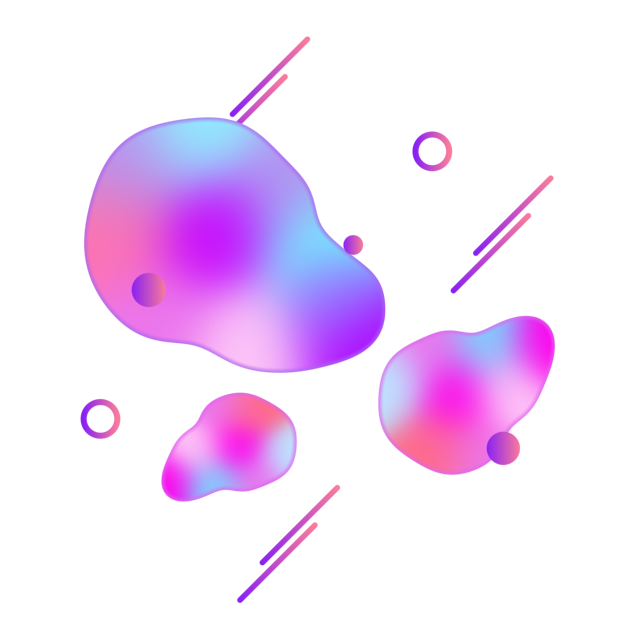
Reproduce this background procedurally as a three.js fragment shader.

```glsl
varying vec2 vUv;

const float EDGE = 0.0013;
const float LINE_HALF = 0.0043;
const float RING_RADIUS = 0.0263;
const float RING_HALF = 0.0047;
const float RIM_WIDTH = 0.009;
const float RIM_STRENGTH = 0.7;
const float BIG_SPREAD = 0.087;
const float DROP_SPREAD = 0.055;
const float MIN_WEIGHT = 1e-6;

const vec2 BIG_CENTER = vec2(0.3516, 0.6094);
const vec2 DROP_CENTER = vec2(0.729, 0.3776);
const vec2 SMALL_CENTER = vec2(0.358, 0.3047);
const vec2 SMALL_SCALE = vec2(-0.766, -0.685);
const vec2 LINE_SPAN = vec2(0.117, 0.117);
const vec2 LINE_SHIFT = vec2(-0.035, -0.0586);

const vec3 PAPER = vec3(1.0);
const vec3 INDIGO = vec3(0.54, 0.13, 0.95);
const vec3 SALMON = vec3(0.98, 0.48, 0.61);
const vec3 VIOLET = vec3(0.78, 0.0, 1.0);
const vec3 MAGENTA = vec3(1.0, 0.0, 0.93);
const vec3 CYAN = vec3(0.42, 1.0, 1.0);
const vec3 SKY = vec3(0.46, 0.84, 1.0);
const vec3 ICE = vec3(0.74, 0.90, 1.0);
const vec3 PINK = vec3(1.0, 0.45, 0.68);
const vec3 CORAL = vec3(1.0, 0.42, 0.52);
const vec3 BLUSH = vec3(1.0, 0.80, 0.97);
const vec3 ORCHID = vec3(0.92, 0.46, 0.93);
const vec3 LILAC = vec3(0.71, 0.57, 0.94);
const vec3 IRIS = vec3(0.60, 0.42, 1.0);
const vec3 BIG_RIM = vec3(0.67, 0.40, 0.93);
const vec3 DROP_RIM = vec3(0.87, 0.40, 0.93);

float coverage(float d) {
  return 1.0 - smoothstep(-EDGE, EDGE, d);
}

float bell(vec2 offset, float spread) {
  return exp(-dot(offset, offset) / (spread * spread));
}

// Approximate distance to a closed curve given by polar harmonics
float harmonicBlob(vec2 p, float mean, vec4 cosLow, vec4 cosHigh, vec4 sinLow, vec4 sinHigh) {
  vec4 low = vec4(1.0, 2.0, 3.0, 4.0);
  vec4 high = low + 4.0;
  float r = max(length(p), 0.03);
  float angle = atan(p.y, p.x);
  vec4 cl = cos(low * angle), sl = sin(low * angle);
  vec4 ch = cos(high * angle), sh = sin(high * angle);
  float radius = mean + dot(cosLow, cl) + dot(cosHigh, ch) + dot(sinLow, sl) + dot(sinHigh, sh);
  float slope = dot(low, sinLow * cl - cosLow * sl) + dot(high, sinHigh * ch - cosHigh * sh);
  return (r - radius) / sqrt(1.0 + slope * slope / (r * r));
}

float bigShape(vec2 p) {
  float d = harmonicBlob(p, 0.2023,
    vec4(-0.0051, 0.0121, -0.0049, -0.0063), vec4(-0.0023, -0.0046, -0.0040, 0.0),
    vec4(0.0004, -0.0346, -0.0204, -0.0062), vec4(-0.0055, -0.0029, -0.0013, 0.0));
  // Fuller shoulder and underside of the tail
  return d - 0.008 * bell(p - vec2(0.233, -0.050), 0.042) - 0.005 * bell(p - vec2(0.110, -0.190), 0.055);
}

float dropShape(vec2 p) {
  return harmonicBlob(p, 0.1223,
    vec4(-0.0076, 0.0076, -0.0048, -0.0050), vec4(-0.0026, 0.0001, 0.0022, 0.0),
    vec4(0.0088, 0.0198, 0.0138, 0.0029), vec4(-0.0030, -0.0032, -0.0013, 0.0));
}

// Weighted colour of one soft glow
vec4 glow(vec2 offset, float spread, vec3 color) {
  return vec4(color, 1.0) * (bell(offset, spread) + MIN_WEIGHT);
}

vec3 bigColor(vec2 p) {
  float s = BIG_SPREAD;
  vec4 sum = glow(p - vec2(-0.039, 0.188), s, vec3(0.56, 0.95, 1.0))
    + glow(p - vec2(-0.180, 0.026), s, PINK)
    + glow(p - vec2(-0.010, 0.024), s, VIOLET)
    + glow(p - vec2(0.146, -0.002), s, CYAN)
    + glow(p - vec2(0.046, -0.145), s, BLUSH)
    + glow(p - vec2(0.192, -0.135), s, vec3(0.68, 0.03, 1.0))
    + glow(p - vec2(0.165, -0.070), s * 0.7, IRIS)
    + glow(p - vec2(-0.156, 0.143), s, LILAC)
    + glow(p - vec2(0.104, 0.111), s, LILAC)
    + glow(p - vec2(-0.111, -0.117), s, ORCHID);
  return sum.rgb / sum.a;
}

vec3 dropColor(vec2 p) {
  float s = DROP_SPREAD;
  vec4 sum = glow(p - vec2(-0.016, 0.004), s, MAGENTA)
    + glow(p - vec2(-0.050, -0.080), s, CORAL)
    + glow(p - vec2(-0.119, 0.021), s, ICE)
    + glow(p - vec2(0.033, 0.090), s, SKY)
    + glow(p - vec2(0.124, 0.082), s, MAGENTA)
    + glow(p - vec2(0.068, 0.008), s, BLUSH)
    + glow(p - vec2(-0.059, 0.088), s, ORCHID)
    + glow(p - vec2(0.020, -0.090), s, ORCHID);
  return sum.rgb / sum.a;
}

vec3 paintBlob(vec3 base, vec3 fill, vec3 rim, float d) {
  fill = mix(fill, rim, RIM_STRENGTH * smoothstep(-RIM_WIDTH, 0.0, d));
  return mix(base, fill, coverage(d));
}

// Indigo to salmon fill
vec3 paintAccent(vec3 base, float d, float along) {
  return mix(base, mix(INDIGO, SALMON, clamp(along, 0.0, 1.0)), coverage(d));
}

vec3 paintLinePair(vec3 base, vec2 p) {
  for (int i = 0; i < 2; i++) {
    vec2 q = p - float(i) * LINE_SHIFT;
    float t = clamp(dot(q, LINE_SPAN) / dot(LINE_SPAN, LINE_SPAN), 0.0, 1.0);
    base = paintAccent(base, length(q - t * LINE_SPAN) - LINE_HALF, t);
  }
  return base;
}

vec3 paintDot(vec3 base, vec2 p, float radius) {
  return paintAccent(base, length(p) - radius, 0.5 + 0.5 * p.x / radius);
}

vec3 paintRing(vec3 base, vec2 p) {
  float d = abs(length(p) - RING_RADIUS) - RING_HALF;
  return paintAccent(base, d, 0.5 + 0.5 * p.x / RING_RADIUS);
}

void main() {
  // Diagonal strokes
  vec3 color = paintLinePair(PAPER, vUv - vec2(0.3633, 0.8216));
  color = paintLinePair(color, vUv - vec2(0.7435, 0.6045));
  color = paintLinePair(color, vUv - vec2(0.4100, 0.1210));

  // Liquid blobs
  vec2 big = vUv - BIG_CENTER;
  vec2 drop = vUv - DROP_CENTER;
  vec2 small = (vUv - SMALL_CENTER) / SMALL_SCALE;
  color = paintBlob(color, bigColor(big), BIG_RIM, bigShape(big));
  color = paintBlob(color, dropColor(drop), DROP_RIM, dropShape(drop));
  color = paintBlob(color, dropColor(small), DROP_RIM, dropShape(small) * 0.72);

  // Rings and dots
  color = paintRing(color, vUv - vec2(0.6755, 0.7635));
  color = paintRing(color, vUv - vec2(0.1570, 0.3455));
  color = paintDot(color, vUv - vec2(0.5520, 0.6172), 0.0154);
  color = paintDot(color, vUv - vec2(0.2325, 0.5469), 0.0267);
  color = paintDot(color, vUv - vec2(0.7865, 0.2995), 0.0260);
  gl_FragColor = vec4(color, 1.0);
}
```
